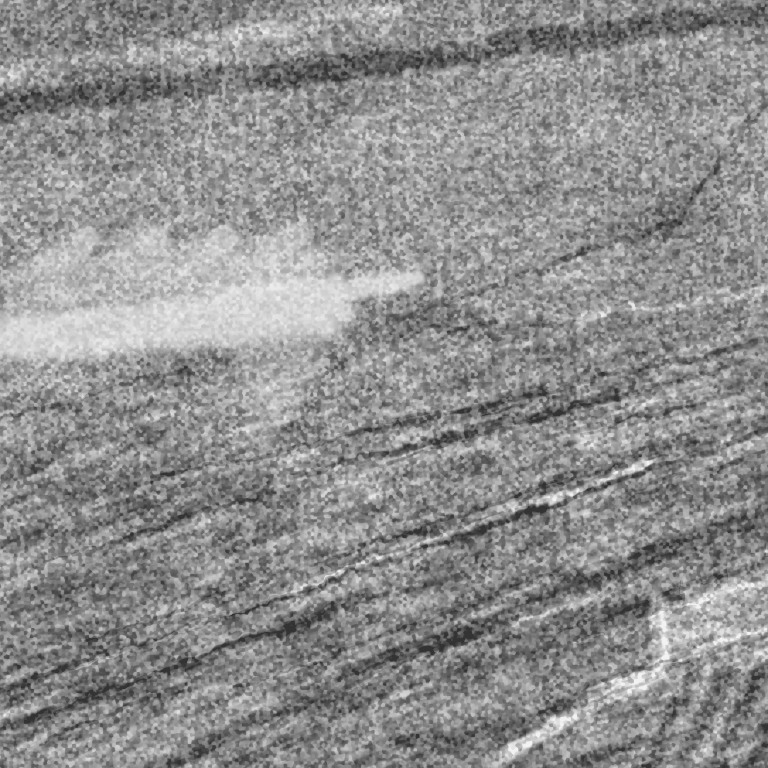
A WebGL 1 fragment shader for this texture:

```glsl
precision highp float;
// Grainy grey hillside seen from above: fanning strata, dark tracks, a pale
// bare patch and a stepped terrace. Tapered strokes are laid over sheared
// cellular noise, then covered with fine cellular grain.
uniform vec2 u_resolution;

float hash(vec2 cell) {
  return fract(sin(dot(cell, vec2(127.1, 311.7))) * 43758.547);
}

// Smooth cellular noise: jittered points blend their shades, about -0.5 to 0.5.
float cellShade(vec2 q) {
  vec2 base = floor(q);
  vec2 local = q - base;
  float total = 0.0;
  float weights = 0.0;
  for (int j = -1; j <= 1; j++) {
    for (int i = -1; i <= 1; i++) {
      vec2 offset = vec2(float(i), float(j));
      vec2 cell = base + offset;
      vec2 jitter = vec2(hash(cell + 3.1), hash(cell + 17.7));
      vec2 d = offset + 0.15 + 0.7 * jitter - local;
      float weight = exp(-7.0 * dot(d, d));
      total += weight * (hash(cell) - 0.5);
      weights += weight;
    }
  }
  return total / weights;
}

// Soft segment from a to b whose half width runs from wa to wb.
float stroke(vec2 p, vec2 a, vec2 b, float wa, float wb) {
  vec2 ab = b - a;
  float t = clamp(dot(p - a, ab) / dot(ab, ab), 0.0, 1.0);
  float w = mix(wa, wb, t);
  return 1.0 - smoothstep(0.45 * w, 1.35 * w, length(p - a - ab * t));
}

// Polyline of three points with one half width.
float bend(vec2 p, vec2 a, vec2 b, vec2 c, float w) {
  return max(stroke(p, a, b, w, w), stroke(p, b, c, w, w));
}

float strataSlope(float y) {
  return mix(0.46, 0.13, y);
}

// Layered sines plus small cells make edges ragged.
vec2 ragged(vec2 p) {
  float wave = sin(p.x * 31.0 + p.y * 9.0) + 0.6 * sin(p.x * 73.0 - p.y * 40.0);
  return p + vec2(0.008 * cellShade(p * 60.0 + 40.0),
                  0.0018 * wave + 0.008 * cellShade(p * 80.0));
}

// Scattered thin dark and light lines that follow the strata.
float scratches(vec2 p) {
  float tone = 0.0;
  for (int i = 0; i < 22; i++) {
    float id = float(i);
    vec2 start = vec2(hash(vec2(id, 1.0)) * 1.1 - 0.2, hash(vec2(id, 2.0)) * 0.48);
    float run = 0.1 + 0.35 * hash(vec2(id, 5.0));
    vec2 end = start + run * vec2(1.0, 0.85 * strataSlope(start.y));
    float shade = hash(vec2(id, 9.0)) < 0.65 ? -0.13 : 0.12;
    tone += shade * stroke(p, start, end, 0.002, 0.0045);
  }
  return tone;
}

// Dark bands and tracks crossing the slope.
float tracks(vec2 p) {
  float tone = 0.25 * bend(p, vec2(-0.02, 0.858), vec2(0.52, 0.922), vec2(1.02, 0.986), 0.018);
  tone += 0.15 * bend(p, vec2(0.52, 0.586), vec2(0.885, 0.714), vec2(1.0, 0.876), 0.005);
  tone += 0.08 * stroke(p, vec2(0.74, 0.69), vec2(0.92, 0.74), 0.015, 0.03);
  tone += 0.13 * stroke(p, vec2(0.5, 0.567), vec2(0.73, 0.583), 0.004, 0.004);
  tone += 0.16 * stroke(p, vec2(0.2, 0.375), vec2(1.0, 0.557), 0.003, 0.005);
  tone += 0.22 * stroke(p, vec2(0.38, 0.378), vec2(0.8, 0.486), 0.004, 0.007);
  tone += 0.2 * bend(p, vec2(-0.02, 0.095), vec2(0.39, 0.23), vec2(1.0, 0.44), 0.005);
  tone += 0.18 * stroke(p, vec2(-0.02, 0.045), vec2(0.5, 0.225), 0.008, 0.004);
  tone += 0.21 * bend(p, vec2(0.18, -0.01), vec2(0.48, 0.128), vec2(1.02, 0.345), 0.014);
  return tone;
}

// Pale bare ground: a tapering tongue with slanted blobs above it.
float barePatch(vec2 p) {
  float body = max(stroke(p, vec2(-0.05, 0.556), vec2(0.42, 0.595), 0.036, 0.042),
                   stroke(p, vec2(0.3, 0.602), vec2(0.54, 0.636), 0.038, 0.012));
  float halo = 0.5 * stroke(p, vec2(0.04, 0.625), vec2(0.4, 0.65), 0.045, 0.035);
  for (int i = 0; i < 4; i++) {
    vec2 foot = vec2(0.07 + 0.09 * float(i), 0.655);
    halo = max(halo, 0.72 * stroke(p, foot, foot + vec2(0.045, 0.035), 0.026, 0.018));
  }
  halo = max(halo, 0.4 * stroke(p, vec2(0.36, 0.54), vec2(0.34, 0.44), 0.06, 0.02));
  return max(body, halo);
}

// Stepped pale terrace with furrows below it, lower right.
float terrace(vec2 p) {
  float steps = floor(p.x * 18.0) / 18.0;
  float roof = 0.225 + 0.45 * (steps - 0.853);
  float fill = smoothstep(0.855, 0.865, p.x) * smoothstep(0.135, 0.145, p.y)
             * (1.0 - smoothstep(roof - 0.005, roof + 0.005, p.y));
  float wall = bend(p, vec2(0.66, 0.02), vec2(0.86, 0.128), vec2(0.855, 0.22), 0.011);
  float corner = smoothstep(0.0, 0.03, p.x - 0.8 - 0.5 * p.y) * (1.0 - smoothstep(0.12, 0.14, p.y));
  float furrow = sin((p.x - 0.47 * p.y) * 140.0);
  float ditch = bend(p, vec2(0.52, 0.03), vec2(0.72, 0.07), vec2(0.83, 0.08), 0.009);
  return 0.17 * fill + 0.24 * wall + corner * (0.11 * furrow - 0.03) - 0.13 * ditch;
}

void main() {
  vec2 p = gl_FragCoord.xy / u_resolution;
  vec2 strata = vec2(p.x, p.y - strataSlope(p.y) * p.x);
  vec2 r = ragged(p);
  float lower = 1.0 - smoothstep(0.45, 0.66, p.y);

  // Broad tone, darker toward the foot and above the top band.
  float tone = mix(0.615, 0.55, lower);
  tone -= 0.07 * smoothstep(0.0, 0.02, p.y - 0.86 - 0.13 * p.x);
  float foot = 1.0 - smoothstep(-0.03, 0.0, p.y + 0.08 - 0.42 * p.x);
  tone -= 0.06 * foot;
  tone += 0.13 * cellShade(strata * vec2(5.0, 12.0));
  tone += mix(0.07, 0.19, lower) * cellShade(strata * vec2(14.0, 95.0) + 30.0);
  tone += mix(0.06, 0.14, lower) * cellShade(strata * vec2(28.0, 60.0) + 70.0);

  // Lines, bare ground and terrace.
  tone += scratches(r) - tracks(r) + terrace(r);
  tone += 0.12 * stroke(r, vec2(-0.02, 0.9), vec2(0.52, 0.987), 0.014, 0.01);
  tone += 0.17 * stroke(r, vec2(0.72, 0.583), vec2(1.02, 0.625), 0.005, 0.007);
  tone += 0.22 * stroke(r, vec2(0.1, 0.13), vec2(0.85, 0.398), 0.003, 0.005);
  float pale = barePatch(r);
  tone = mix(tone, 0.87, 0.88 * pale);

  // Fine grain, fainter on the pale ground.
  float grain = 0.34 * cellShade(p * 225.0) + 0.15 * cellShade(p * 120.0 + 9.0);
  tone += grain * (1.0 - 0.65 * pale);
  gl_FragColor = vec4(vec3(clamp(tone, 0.2, 0.95)), 1.0);
}
```
